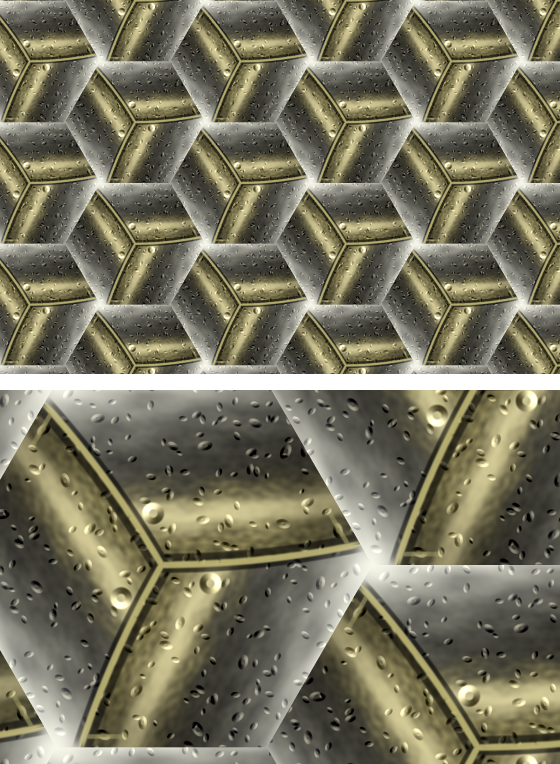
Top, the full canvas; bottom, a detail of the centre.
Write a Shadertoy shader that draws this pattern.

```glsl
// Honeycomb of polished metal cubes: each hexagon holds three rhombic faces turned
// by 120 degrees. A face runs from a trimmed gold bar through dark steel to a white
// edge glow; gradient noise ripples the metal and hashed cells scatter the droplets.

#define HEX_RADIUS 0.1878            // in canvas heights
#define JOINT vec2(-0.1055, 0.0107)  // one hexagon centre, from the canvas centre
#define TRIM_BEND 0.11
#define BAR_HEIGHT 0.225
#define BAR_WIDTH 0.07
#define DROP_RELIEF 0.34
#define STEEL_DARK vec3(0.135, 0.13, 0.105)
#define GOLD_MID vec3(0.47, 0.44, 0.28)
#define GOLD_LIGHT vec3(0.87, 0.83, 0.62)
#define WHITE_GLOW vec3(0.97, 0.97, 0.92)
#define SAMPLES 3

const float THIRD = 2.0943951;
const float ROOT3 = 1.7320508;

vec2 hash2(vec2 p) {
    p = vec2(dot(p, vec2(127.1, 311.7)), dot(p, vec2(269.5, 183.3)));
    return fract(sin(p) * 43758.5);
}

float gradientNoise(vec2 p) {
    vec2 i = floor(p), f = fract(p);
    vec2 w = f * f * f * (f * (f * 6.0 - 15.0) + 10.0);
    vec4 n;
    for (int c = 0; c < 4; c++) {
        vec2 o = vec2(c & 1, c >> 1);
        n[c] = dot(hash2(i + o) * 2.0 - 1.0, f - o);
    }
    return mix(mix(n.x, n.y, w.x), mix(n.z, n.w, w.x), w.y);
}

mat2 rotation(float a) {
    float c = cos(a), s = sin(a);
    return mat2(c, s, -s, c);
}

float line(float d, float width) {
    return 1.0 - smoothstep(width * 0.4, width, abs(d));
}

// Rim of a droplet, lit on one side and shaded on the other
float dropRim(vec2 p, float radius, float rim) {
    float d = length(p);
    return line(d - radius, rim) * dot(p, vec2(-0.6, 0.8)) / max(d, 1e-4);
}

float scatteredDrops(vec2 p) {
    float relief = 0.0;
    for (int i = 0; i < 2; i++) {
        vec2 g = p * (8.0 + 4.0 * float(i)) + 17.3 * float(i);
        vec2 id = floor(g), rnd = hash2(id), kind = hash2(id + 51.7);
        vec2 f = fract(g) - 0.5 - (rnd - 0.5) * 0.45;
        f = rotation(kind.x * 6.28) * f * vec2(1.0, 1.6);
        relief += step(0.5, kind.y) * dropRim(f, mix(0.1, 0.22, rnd.x), 0.12);
    }
    return relief;
}

// Offset from the nearest hexagon centre, with hexagon radius 1
vec2 hexCell(vec2 p) {
    vec2 s = vec2(3.0, ROOT3);
    vec2 a = mod(p + 0.5 * s, s) - 0.5 * s;
    vec2 b = mod(p, s) - 0.5 * s;
    return dot(a, a) < dot(b, b) ? a : b;
}

vec3 metalCubes(vec2 p) {
    // Fold the three faces onto one, split along the bent trims
    vec2 q = hexCell(p);
    float r = length(q);
    float angle = atan(q.y, q.x + 1e-6) - TRIM_BEND * r;
    float face = floor(angle / THIRD);
    angle -= face * THIRD;
    q = rotation(-face * THIRD) * q;

    float h = r * sin(angle);            // height above own trim
    float back = r * sin(THIRD - angle); // distance to next trim
    float v = q.y * 2.0 / ROOT3;
    float u = clamp(q.x + 0.5 * v, 0.0, 1.0);

    float ripple = gradientNoise(q * vec2(5.0, 13.0) + 3.0);
    float grain = gradientNoise(q * vec2(22.0, 34.0));

    // Dark steel and the rounded gold bar
    vec3 col = STEEL_DARK * (1.0 + 0.7 * ripple + 0.5 * grain);
    float along = mix(1.0, 0.62, smoothstep(0.45, 1.0, u));
    float bar = 1.0 - smoothstep(0.25, 0.47, h + 0.12 * ripple);
    col = mix(col, GOLD_MID * along * (0.92 + 0.5 * grain), bar);
    float offset = (h - BAR_HEIGHT + 0.05 * ripple) / BAR_WIDTH;
    col = mix(col, GOLD_LIGHT, 0.88 * along * exp(-offset * offset));

    // White glow along the far edge, widest at the star corner
    float edge = max(1.0 - v, 0.0) * 0.5 * ROOT3;
    float glow = exp(-edge / mix(0.25, 0.15, u)) * mix(1.0, 0.62, u);
    col = mix(col, WHITE_GLOW, clamp(glow * (1.0 + 0.3 * ripple), 0.0, 1.0));

    // Droplets, with one larger bead at the head of the bar
    float relief = scatteredDrops(q) * mix(1.0, 0.55, glow);
    relief += 1.6 * dropRim(q - vec2(-0.04, 0.245), 0.036, 0.022);
    col += DROP_RELIEF * relief * vec3(1.0, 0.98, 0.84);

    // Gold trims with dark seams, and the end cap of the bar
    float trimEnd = 1.0 - smoothstep(0.9, 0.98, r);
    col *= 1.0 - 0.6 * trimEnd * max(line(h - 0.036, 0.025), line(back - 0.022, 0.022));
    float cap = line(u - 0.94, 0.018) * (1.0 - smoothstep(0.1, 0.25, h));
    float trim = max(line(min(h, back), 0.022) * trimEnd, 0.55 * cap);
    col = mix(col, GOLD_LIGHT * vec3(0.84, 0.84, 0.72), 0.9 * trim);

    // Star sparkle at the three outer corners
    vec2 c = rotation(-THIRD) * q;
    float star = min(length(q - vec2(1.0, 0.0)), length(c - vec2(1.0, 0.0)));
    return mix(col, WHITE_GLOW, exp(-star * 14.0));
}

void mainImage(out vec4 fragColor, in vec2 fragCoord) {
    vec3 sum = vec3(0.0);
    for (int i = 0; i < SAMPLES * SAMPLES; i++) {
        vec2 jitter = (vec2(i % SAMPLES, i / SAMPLES) + 0.5) / float(SAMPLES) - 0.5;
        vec2 p = (fragCoord + jitter - 0.5 * iResolution.xy) / iResolution.y;
        sum += clamp(metalCubes((p - JOINT) / HEX_RADIUS), 0.0, 1.0);
    }
    fragColor = vec4(sum / float(SAMPLES * SAMPLES), 1.0);
}
```
